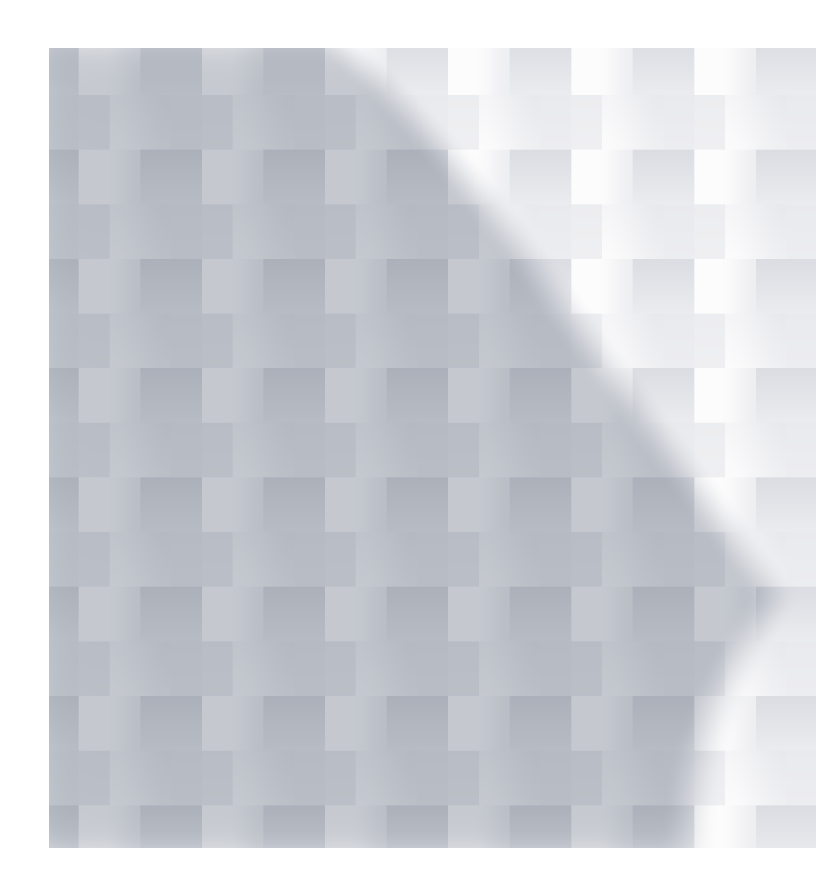
This background is drawn by a Shadertoy shader. Its source:

```glsl
// Pale staggered brick panel, softly shaded, under a large blurred angular shadow.

const vec3 PAPER = vec3(1.0);
const vec3 TILE_LIGHT = vec3(0.995, 0.993, 0.995);
const vec3 TILE_DARK = vec3(0.855, 0.862, 0.885);
const vec3 SHADOW_TINT = vec3(0.78, 0.797, 0.82);

// All lengths are fractions of the canvas height.
const vec2 TILE_SIZE = vec2(0.1374, 0.0610);
const vec2 TILE_ORIGIN = vec2(0.0879, 0.8941);
const vec3 PANEL = vec3(0.0547, 0.0534, 0.9466); // left, bottom, top

// Smooth minimum with blend radius k.
float softMin(float a, float b, float k) {
    float h = max(k - abs(a - b), 0.0) / k;
    return min(a, b) - h * h * k * 0.25;
}

// Bold tile: light half fading into a half that darkens upward.
float boldTile(vec2 f) {
    float lightHalf = mix(0.04, 0.45, smoothstep(0.2, 0.52, f.x));
    float darkHalf = mix(0.52, 0.97, f.y);
    return f.x < 0.5 ? lightHalf : darkHalf;
}

// Faint tile: diagonal gradient followed by two nearly flat quarters.
float faintTile(vec2 f) {
    float diagonal = mix(0.05, 0.42, smoothstep(0.0, 0.5, f.x)) + 0.2 * f.y;
    float quarters = (f.x < 0.75 ? 0.53 : 0.45) + 0.08 * (f.y - 0.5);
    return f.x < 0.5 ? diagonal : quarters;
}

// Darkness of the brick pattern; odd rows shift by a quarter tile.
float tileShade(vec2 p) {
    vec2 q = (p - TILE_ORIGIN) / TILE_SIZE;
    float row = floor(q.y);
    float odd = mod(row, 2.0);
    vec2 f = fract(q - vec2(0.25 * odd, 0.0));
    return odd < 0.5 ? boldTile(f) : faintTile(f);
}

// Right-hand limit of the shadow at height y.
float shadowLimit(float y) {
    float shoulder = 0.391 + (0.941 - y);
    float slope = 0.501 + 0.733 * (0.831 - y);
    float t = max(y - PANEL.y, 0.0) / 0.276;
    float foot = 0.768 + 0.094 * t * t;
    return softMin(softMin(shoulder, slope, 0.03), foot, 0.025);
}

// Blurred shadow, thinning toward the panel borders.
float shadowAmount(vec2 p, float blur) {
    float d = (p.x - shadowLimit(p.y)) * 0.8;
    float body = 1.0 - smoothstep(-blur, blur, d);
    float nearEnd = min(PANEL.z - p.y, p.y - PANEL.y);
    float glow = 0.3 * exp(-nearEnd / 0.015) + 0.14 * exp(-(p.x - PANEL.x) / 0.012);
    return body * (1.0 - glow);
}

vec3 scene(vec2 p) {
    if (p.x < PANEL.x || p.y < PANEL.y || p.y > PANEL.z) return PAPER;
    vec3 tile = mix(TILE_LIGHT, TILE_DARK, tileShade(p));
    return tile * mix(vec3(1.0), SHADOW_TINT, shadowAmount(p, 0.027));
}

void mainImage(out vec4 fragColor, in vec2 fragCoord) {
    // Average a 3 by 3 grid of samples for smooth edges.
    vec3 sum = vec3(0.0);
    for (int j = -1; j <= 1; j++) {
        for (int i = -1; i <= 1; i++) {
            vec2 offset = vec2(float(i), float(j)) / 3.0;
            sum += scene((fragCoord + offset) / iResolution.y);
        }
    }
    fragColor = vec4(sum / 9.0, 1.0);
}
```
